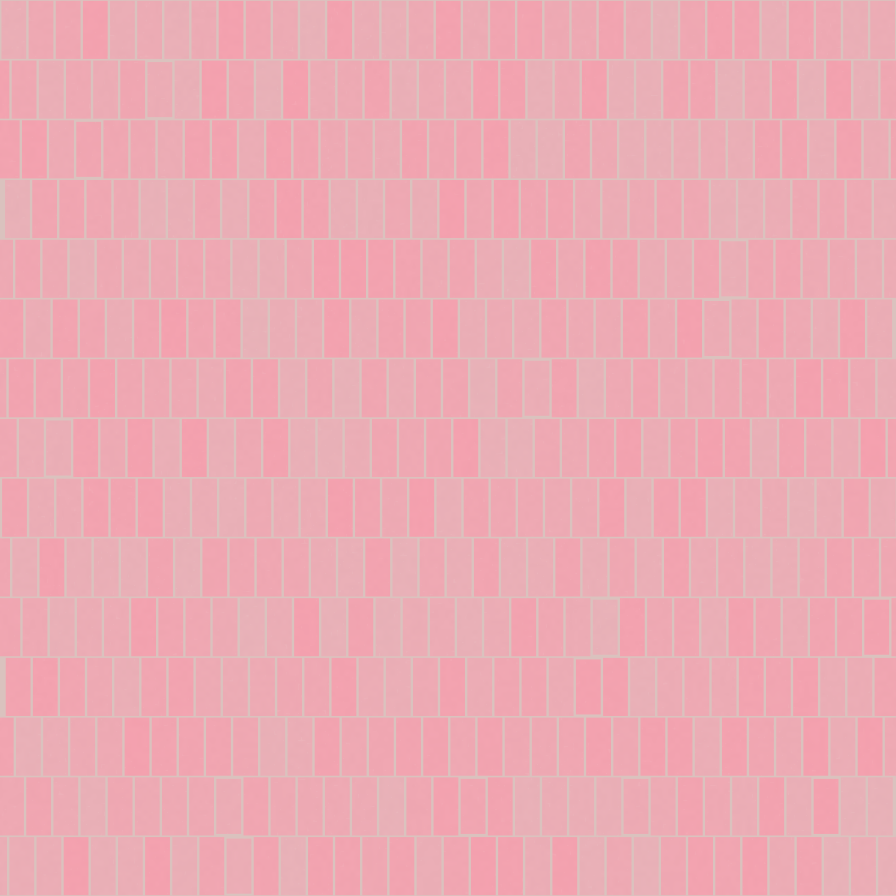
Reproduce this pattern procedurally as a WebGL 2 fragment shader.

```glsl
#version 300 es
precision highp float;
// Pink upright wall tiles in staggered rows, with pale grout and faint mottling.

uniform vec2 u_resolution;
out vec4 outColor;

const vec2 GRID = vec2(33.0, 15.0);            // tiles across, rows down
const float ROW_SHIFT = 0.378;                 // stagger per row, in tiles
const float FIRST_SHIFT = 0.01;
const vec2 GROUT_HALF = vec2(0.0013, 0.0009);  // half joint widths
const float SHORT_INSET = 0.0017;              // extra joint on short tiles
const float SHORT_SHARE = 0.03;
const float MIN_SLIVER = 0.2;                  // narrower edge cuts are grout

const vec3 GROUT = vec3(0.856, 0.762, 0.745);
const vec3 PALE_PINK = vec3(0.908, 0.695, 0.720);
const vec3 DEEP_PINK = vec3(0.957, 0.628, 0.682);

float hash21(vec2 p) {
    vec3 q = fract(vec3(p.xyx) * 0.1031);
    q += dot(q, q.yzx + 33.33);
    return fract((q.x + q.y) * q.z);
}

float valueNoise(vec2 p) {
    vec2 cell = floor(p);
    vec2 f = fract(p);
    f = f * f * (3.0 - 2.0 * f);
    float low = mix(hash21(cell), hash21(cell + vec2(1.0, 0.0)), f.x);
    float high = mix(hash21(cell + vec2(0.0, 1.0)), hash21(cell + 1.0), f.x);
    return mix(low, high, f.y);
}

// Smooth coverage of a tile from its distances to the cell edges
float tileCoverage(vec2 local, vec2 cellSize, vec2 inset, vec2 pixel) {
    vec2 edge = min(local, 1.0 - local) * cellSize - inset;
    vec2 cover = clamp(edge / pixel + 0.5, 0.0, 1.0);
    return cover.x * cover.y;
}

// Width of a cell left inside the canvas, in tiles
float visibleWidth(float left) {
    return min(left + 1.0, GRID.x) - max(left, 0.0);
}

vec3 tileColor(vec2 id, vec2 uv) {
    float tint = hash21(id + 17.0);
    float mottle = valueNoise(uv * 170.0 + id * 3.7) - 0.5;
    float speck = smoothstep(0.9, 1.0, valueNoise(uv * 300.0 + 41.0));
    vec3 color = mix(PALE_PINK, DEEP_PINK, tint);
    return color + mottle * 0.008 + speck * vec3(0.002, 0.018, 0.014);
}

void main() {
    vec2 uv = gl_FragCoord.xy / u_resolution;
    vec2 pixel = 1.0 / u_resolution;

    // Staggered cells, rows counted from the top
    float row = GRID.y - 1.0 - floor(uv.y * GRID.y);
    float shift = fract(row * ROW_SHIFT + FIRST_SHIFT);
    vec2 grid = vec2(uv.x * GRID.x - shift, uv.y * GRID.y);
    vec2 local = fract(grid);
    float column = floor(grid.x);
    vec2 id = vec2(column + 1.0, row);

    // A few tiles are shorter than the rest
    float isShort = step(hash21(id + 71.0), SHORT_SHARE);
    vec2 inset = GROUT_HALF + vec2(0.0, SHORT_INSET * isShort);

    float cover = tileCoverage(local, 1.0 / GRID, inset, pixel);
    cover *= step(MIN_SLIVER, visibleWidth(column + shift));

    outColor = vec4(mix(GROUT, tileColor(id, uv), cover), 1.0);
}
```
